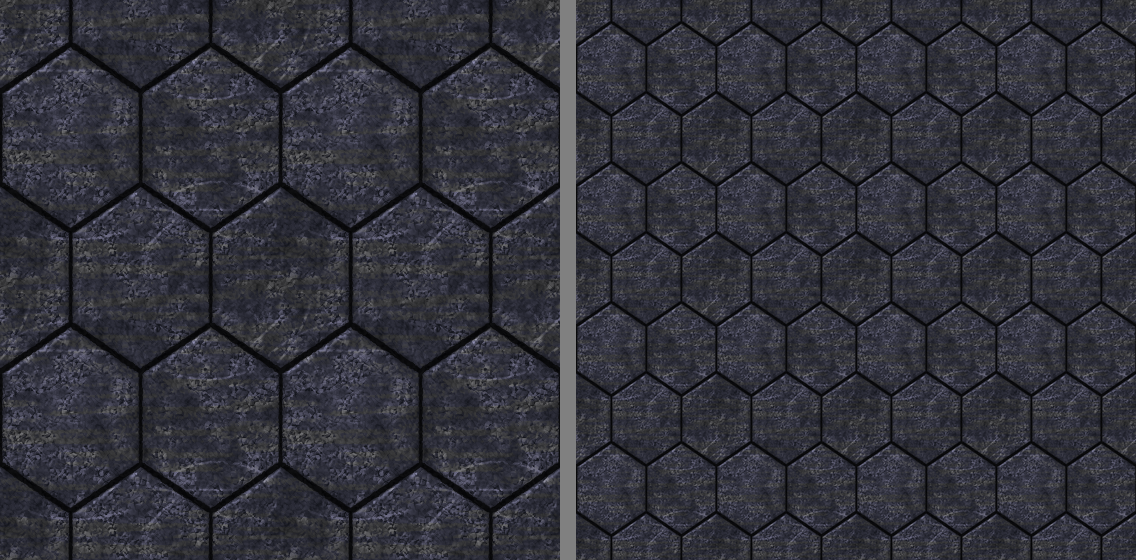
Left, the tile; right, the same tile 2 across and 2 down.
A WebGL 2 fragment shader for this pattern:

```glsl
#version 300 es
precision highp float;
uniform vec2 u_resolution;
out vec4 fragColor;

vec3 hash3(vec2 c) {
  vec3 q = fract(c.xyx * vec3(0.1031, 0.1030, 0.0973));
  q += dot(q, q.yxz + 33.33);
  return fract((q.xxy + q.yzz) * q.zyx);
}

// Wrapping cellular noise: x = gap to the nearest crease, y = smooth value
vec2 cells(vec2 p, vec2 period) {
  vec2 base = floor(p);
  float near = 9.0, second = 9.0, sum = 0.0, total = 0.0;
  for (int y = -1; y <= 1; y++) {
    for (int x = -1; x <= 1; x++) {
      vec2 cell = base + vec2(x, y);
      vec3 rnd = hash3(mod(cell, period) + period.x * 3.0 + 5.0);
      vec2 delta = cell + 0.1 + 0.8 * rnd.xy - p;
      float d2 = dot(delta, delta);
      float weight = exp(-6.0 * d2);
      sum += weight * rnd.z;
      total += weight;
      second = min(second, max(near, d2));
      near = min(near, d2);
    }
  }
  return vec2(sqrt(second) - sqrt(near), sum / total);
}

// Offset from a point on the two-by-two tile, the short way round
vec2 wrapDelta(vec2 p, vec2 mid) {
  return mod(p - mid + 1.0, 2.0) - 1.0;
}

float patchAt(vec2 p, vec2 mid, float size) {
  vec2 d = wrapDelta(p, mid) / size;
  return exp(-dot(d, d));
}

// Thin parabolic stroke with fading ends
float scratch(vec2 p, vec2 mid, float angle, float reach, float bend) {
  vec2 d = wrapDelta(p, mid);
  float c = cos(angle), s = sin(angle);
  d = vec2(c * d.x + s * d.y, c * d.y - s * d.x);
  float slope = 2.0 * bend * d.x;
  float off = abs(d.y - bend * d.x * d.x) / sqrt(1.0 + slope * slope);
  return (1.0 - smoothstep(0.002, 0.014, off)) * (1.0 - smoothstep(0.6 * reach, reach, abs(d.x)));
}

// x = distance to the upright sides, y = distance to the slanted sides
vec2 hexSides(vec2 h) {
  h = abs(h);
  return vec2(0.5 - h.x, (0.67 - h.y - 0.68 * h.x) / 1.209);
}

void main() {
  vec2 p = gl_FragCoord.xy / u_resolution * 4.0;
  float pixel = 4.0 / min(u_resolution.x, u_resolution.y);

  // Two interleaved lattices of hexagons
  vec2 q = p - vec2(0.005, 0.016);
  vec2 h = vec2(fract(q.x) - 0.5, mod(q.y, 2.0) - 1.0);
  vec2 other = vec2(fract(q.x + 0.5) - 0.5, mod(q.y + 1.0, 2.0) - 1.0);
  vec2 sides = hexSides(h), otherSides = hexSides(other);
  if (min(otherSides.x, otherSides.y) > min(sides.x, sides.y)) {
    h = other;
    sides = otherSides;
  }
  float edge = min(sides.x, sides.y);

  // Cloudy mottling, shared by every second hexagon
  vec2 tile = p * 0.5;
  float cloud = 0.30 * cells(tile * 7.0, vec2(7.0)).y + 0.32 * cells(tile * 15.0, vec2(15.0)).y
    + 0.38 * cells(tile * 33.0, vec2(33.0)).y;
  float tone = 0.47 + 1.15 * (cloud - 0.5);
  tone += 0.15 * patchAt(p, vec2(0.52, 1.1), 0.33) - 0.10 * patchAt(p, vec2(0.0, 0.15), 0.35);
  tone -= 0.18 * patchAt(p, vec2(1.06, 1.04), 0.11);

  // Embossed wrinkles, grain and stretched fibres
  vec2 warp = 0.005 * sin(6.28318 * (tile.yx * 9.0 + vec2(0.1, 0.4)))
    + 0.003 * sin(6.28318 * (tile.yx * 23.0 + tile * 11.0));
  vec2 skin = (tile + warp) * 46.0;
  float gap = cells(skin, vec2(46.0)).x;
  float relief = smoothstep(0.0, 0.35, cells(skin + vec2(0.13, -0.17), vec2(46.0)).x) - smoothstep(0.0, 0.35, gap);
  float grain = cells((tile - warp) * 120.0, vec2(120.0)).y - 0.5;
  float rows = cells(tile * vec2(5.0, 60.0), vec2(5.0, 60.0)).y;
  float columns = cells(tile * vec2(70.0, 6.0), vec2(70.0, 6.0)).y;
  float roughness = 0.55 + 1.6 * smoothstep(0.42, 0.68, cloud);
  tone += roughness * (0.24 * relief + 0.72 * grain) - 0.20 * (1.0 - smoothstep(0.0, 0.25, gap));
  tone += 0.20 * (rows - 0.5) + 0.14 * (columns - 0.5) + 0.04;

  // Long scratches, then short scattered ones
  float marks = scratch(p, vec2(0.44, 1.495), 0.0, 0.38, 0.0);
  marks += scratch(p, vec2(1.41, 0.5), 0.0, 0.36, 0.0);
  marks += scratch(p, vec2(1.48, 1.29), 0.0, 0.38, 0.7);
  marks += scratch(p, vec2(1.56, 0.70), 0.0, 0.45, -0.8);
  marks += scratch(p, vec2(0.55, 0.29), 0.0, 0.42, 0.5);
  marks += scratch(p, vec2(0.21, 1.46), 0.7, 0.26, 0.0);
  marks += scratch(p, vec2(1.906, 1.635), 0.78, 0.19, 0.0);
  marks += scratch(p, vec2(0.115, 1.59), 1.05, 0.30, 0.5);
  marks += scratch(p, vec2(0.17, 1.625), 0.42, 0.36, -0.5);
  marks += scratch(p, vec2(1.13, 0.32), 0.78, 0.20, 0.0);
  for (int i = 0; i < 16; i++) {
    vec3 rnd = hash3(vec2(i, 17));
    marks += 0.35 * scratch(p, rnd.xy * 2.0, rnd.z * 3.1, 0.08 + 0.14 * rnd.y, 3.0 * rnd.x - 1.5);
  }
  tone += 0.85 * min(marks, 1.0) * (0.2 + cloud + grain);

  // Slate blue with olive-grey wear
  vec3 stone = mix(vec3(0.115, 0.12, 0.155), vec3(0.29, 0.29, 0.36), clamp(tone, -0.2, 1.7));
  float wear = smoothstep(0.46, 0.74, 0.7 * rows + 0.3 * (grain + 0.5));
  stone = mix(stone, dot(stone, vec3(0.333)) * vec3(1.02, 1.02, 0.98), 0.75 * wear);

  // Bevel lit from the upper left, then the dark groove
  float slanted = smoothstep(-0.01, 0.01, sides.x - sides.y);
  float lit = slanted * smoothstep(0.02, -0.02, h.x) * step(0.0, h.y);
  float rim = (edge - 0.036) / 0.014;
  stone *= 0.8 + 0.2 * smoothstep(0.01, 0.06, edge);
  stone += vec3(0.16, 0.16, 0.20) * lit * exp(-rim * rim) * (0.4 + cloud + grain);
  float grooveWidth = mix(0.011, 0.018, slanted) + 0.012 * grain;
  float soft = max(pixel, 0.007);
  float surface = smoothstep(grooveWidth - 0.5 * soft, grooveWidth + soft, edge);
  vec3 groove = vec3(0.035, 0.036, 0.043) + 0.04 * grain;
  fragColor = vec4(mix(groove, stone, surface), 1.0);
}
```
